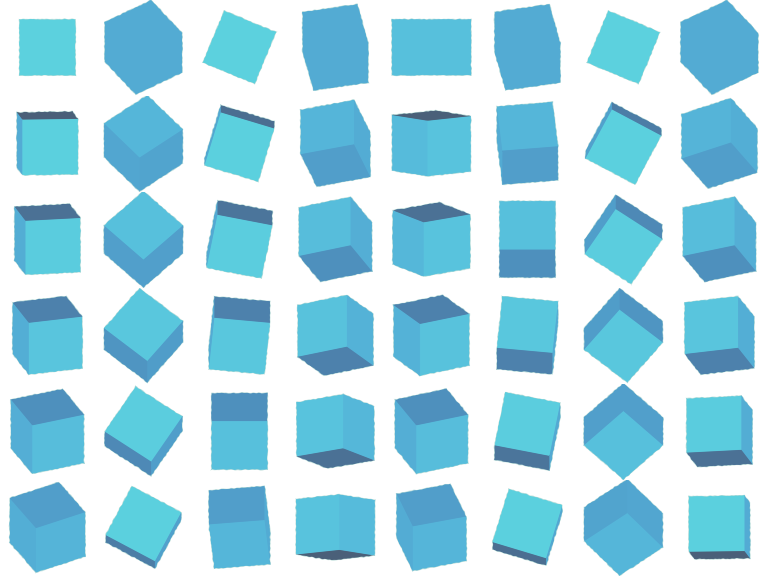
A WebGL 1 fragment shader for this pattern:

```glsl
precision highp float;
// Sheet of 48 blue cubes on white, each a further step of one tumbling turn.

uniform vec2 u_resolution;

#define GRID vec2(8.0, 6.0)           // cubes across and down
#define HALF_SIDE 0.291               // half a cube edge, in cells
#define CENTRE vec2(0.494, 0.507)     // cube centre in its cell
#define TURNS_X 1.0                   // pitch turns over the whole sheet
#define TURNS_Y 0.75                  // yaw turns over the whole sheet
#define RAGGED 0.009                  // roughness of the outline
#define GRAIN 26.0                    // roughness waves per cell
#define FRINGE 0.006                  // width of the pale rim
#define FRINGE_COLOR vec3(0.74, 0.87, 0.85)
#define PAPER vec3(1.0)

const float TAU = 6.2831853;
const float EDGE_ON = 0.01;           // below this a face or edge has no extent

vec2 hashGradient(vec2 cell) {
  float angle = TAU * fract(sin(dot(cell, vec2(127.1, 311.7))) * 4375.85);
  return vec2(cos(angle), sin(angle));
}

float cornerNoise(vec2 cell, vec2 f, vec2 corner) {
  return dot(hashGradient(cell + corner), f - corner);
}

float gradientNoise(vec2 p) {
  vec2 cell = floor(p), f = fract(p);
  vec2 w = f * f * (3.0 - 2.0 * f);
  float low = mix(cornerNoise(cell, f, vec2(0, 0)), cornerNoise(cell, f, vec2(1, 0)), w.x);
  float high = mix(cornerNoise(cell, f, vec2(0, 1)), cornerNoise(cell, f, vec2(1, 1)), w.x);
  return mix(low, high, w.y);
}

// Yaw about the vertical, then pitch about the horizontal; columns are cube axes.
mat3 tumble(float pitch, float yaw) {
  float cp = cos(pitch), sp = sin(pitch), cy = cos(yaw), sy = sin(yaw);
  return mat3(cy, sp * sy, -cp * sy,
              0.0, cp, sp,
              sy, -sp * cy, cp * cy);
}

// Facing the viewer is cyan; tilting up or down darkens more than sideways.
vec3 faceColor(vec3 n) {
  float s = sqrt(max(0.0, 1.0 - n.y * n.y - 0.5 * n.x * n.x));
  return vec3(0.29 + 0.07 * s * s,
              0.31 + 0.51 * s,
              0.34 + s * (1.08 - 0.55 * s));
}

// Signed distance to the outline of the projected cube.
float outline(vec2 p, mat3 axes) {
  float d = -1.0;
  for (int i = 0; i < 3; i++) {
    vec2 edge = axes[i].xy;
    float len = length(edge);
    if (len > EDGE_ON) {
      vec2 n = vec2(-edge.y, edge.x) / len;
      float reach = 0.0;
      for (int j = 0; j < 3; j++) reach += abs(dot(axes[j].xy, n));
      d = max(d, abs(dot(p, n)) - HALF_SIDE * reach);
    }
  }
  return d;
}

// The visible surface is the lowest of the planes that face the viewer.
vec3 cubeColor(vec2 p, mat3 axes, float pixel) {
  vec3 color = PAPER;
  float depth = 100.0;
  vec2 slope = vec2(0.0);
  for (int i = 0; i < 3; i++) {
    vec3 n = axes[i] * (axes[i].z < 0.0 ? -1.0 : 1.0);
    if (n.z > EDGE_ON) {
      float z = (HALF_SIDE - dot(n.xy, p)) / n.z;
      vec2 g = -n.xy / n.z;
      float toSeam = (depth - z) / max(length(slope - g), 0.001);
      color = mix(color, faceColor(n), smoothstep(-0.6 * pixel, 0.6 * pixel, toSeam));
      if (z < depth) {
        depth = z;
        slope = g;
      }
    }
  }
  return color;
}

void main() {
  vec2 sheet = gl_FragCoord.xy / u_resolution * GRID;
  float pixel = GRID.y / u_resolution.y;
  vec2 cell = floor(sheet);
  vec2 p = fract(sheet) - CENTRE;

  // Steps run down each column, then on to the next one.
  float row = GRID.y - 1.0 - cell.y;
  float turn = TAU * (cell.x * GRID.y + row) / (GRID.x * GRID.y);
  mat3 axes = tumble(TURNS_X * turn, TURNS_Y * turn);

  // Rough outline with a thin pale rim.
  float d = outline(p, axes) + RAGGED * gradientNoise(sheet * GRAIN);
  float body = 1.0 - smoothstep(-0.6 * pixel, 0.6 * pixel, d);
  float rim = 1.0 - smoothstep(-0.6 * pixel, 0.6 * pixel, d - FRINGE);

  vec3 color = mix(PAPER, FRINGE_COLOR, rim);
  color = mix(color, cubeColor(p, axes, pixel), body);
  gl_FragColor = vec4(color, 1.0);
}
```
